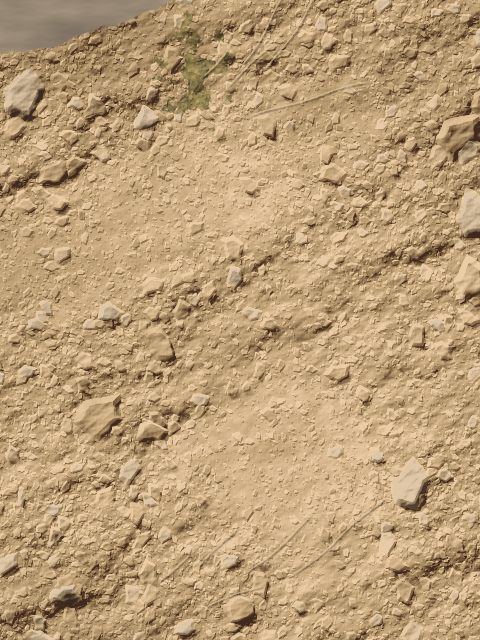
Reproduce this texture procedurally as a WebGL 1 fragment shader.

```glsl
precision highp float;
// A dry earth slope strewn with broken rock and gravel under sun from the upper left.
// Six layers of cellular, flat-faced stones and layered sines form a height field,
// lit by its slope and a cast shadow; a track, a shrub and dry stalks lie on top.
uniform vec2 u_resolution;

const vec2 SUN = vec2(-0.51, 0.86);
const float SLOPE_STEP = 0.0020;    // distance over which slope is measured
const float SHADOW_REACH = 0.010;   // length of cast shadows
const float BASE_TONE = 0.91;
const float LIT_GAIN = 0.21;
const float SHADE_GAIN = 0.38;
const float SHADOW_DEPTH = 0.50;
const float GAP_DEPTH = 0.13;       // darkening of soil between stones
const float BIGGEST_CELL = 0.14;    // cell of the largest stones
const float LAYER_RATIO = 1.8;      // each stone layer is this much finer
const vec3 CREVICE = vec3(0.32, 0.22, 0.15);
const vec3 UMBER = vec3(0.45, 0.34, 0.22);
const vec3 SOIL = vec3(0.56, 0.45, 0.31);
const vec3 CLAY = vec3(0.66, 0.55, 0.39);
const vec3 SAND = vec3(0.76, 0.64, 0.47);
const vec3 SUNLIT = vec3(0.86, 0.74, 0.58);
const vec3 TRACK = vec3(0.57, 0.51, 0.44);
const vec3 LEAF = vec3(0.43, 0.39, 0.22);
const vec3 STRAW = vec3(0.87, 0.76, 0.58);

float hash(vec2 p) {
  return fract(sin(dot(p, vec2(127.1, 311.7))) * 43758.55);
}

mat2 turn(float a) {
  return mat2(cos(a), sin(a), -sin(a), cos(a));
}

// Layered sines, roughly -1 to 1
float ripple(vec2 p) {
  float sum = 0.0, amp = 0.5;
  for (int i = 0; i < 5; i++) {
    p = mat2(1.5, 1.1, -1.1, 1.5) * p + 1.7;
    sum += amp * sin(p.x + 1.5 * sin(p.y));
    amp *= 0.6;
  }
  return sum;
}

// 1 where fine sand has slid smooth, 0 on rubble
float sandiness(vec2 p) {
  vec2 band = turn(-0.45) * (p - vec2(0.27, 0.66));
  float slide = length(band * vec2(2.4, 8.0));
  float hollow = length((p - vec2(0.42, 0.26)) * vec2(5.0, 6.5));
  return smoothstep(1.25, 0.45, min(slide, hollow) + 0.35 * ripple(p * 5.0));
}

// One layer of broken stones: x = height in cells, y = random identity
vec2 stones(vec2 p, float cover, float seed) {
  vec2 cell = floor(p), best = vec2(0.0, 0.5);
  for (int j = -1; j <= 1; j++) {
    for (int i = -1; i <= 1; i++) {
      vec2 c = cell + vec2(float(i), float(j));
      float a = hash(c + seed), b = hash(c + seed + 17.3), id = hash(c + seed + 41.9);
      float size = mix(0.17, 0.50, b * b) * smoothstep(0.0, 0.12, cover - id);
      if (size < 0.02) continue;
      vec2 q = turn(6.28 * a) * (p - c - 0.25 - 0.5 * vec2(a, b)) / size;
      float d = 0.75 * length(q);
      if (d > 1.0) continue;
      // Five straight sides at uneven angles and distances
      for (int k = 0; k < 5; k++) {
        float n = float(k), uneven = fract(id * 53.0 + n * 0.618 + a);
        float angle = 1.257 * n + 0.8 * uneven;
        d = max(d, dot(q, vec2(cos(angle), sin(angle))) * (0.85 + 0.6 * uneven));
      }
      float tilt = 1.0 + 0.6 * q.x + 0.25 * abs(q.y);
      float h = size * min(1.5 * max(1.0 - d, 0.0), 0.55) * tilt;
      if (h > best.x) best = vec2(h, fract(id * 37.0 + a));
    }
  }
  return best;
}

// Whole relief: x = height, y = identity of top stone, z = stone height alone
vec3 relief(vec2 p) {
  float sand = sandiness(p), scale = 1.0 / BIGGEST_CELL;
  float cluster = 1.0 + 0.45 * ripple(p * 4.0 + 3.0);
  vec2 warped = p + 0.0025 * vec2(ripple(p * 25.0), ripple(p.yx * 25.0 + 5.0));
  vec2 top = vec2(0.0, 0.5);
  for (int i = 0; i < 6; i++) {
    float fine = float(i) / 5.0;
    float cover = (0.12 + 0.83 * pow(fine, 0.7)) * (1.0 - sand * mix(0.95, 0.25, fine));
    vec2 place = turn(float(i) * 0.7) * warped * scale;
    vec2 s = stones(place, cover * cluster, float(i) * 7.0);
    s.x /= scale;
    if (s.x > top.x) top = s;
    scale *= LAYER_RATIO;
  }
  vec2 along = turn(-0.5) * p * vec2(9.0, 17.0);
  float ground = ripple(along) * mix(0.014, 0.004, sand);
  ground += ripple(p * 62.0) * mix(0.0014, 0.0007, sand);
  return vec3(top.x + ground, top.y, top.x);
}

vec3 earth(float t) {
  t = clamp(t, -0.1, 1.12) * 5.0;
  vec3 c = mix(CREVICE, UMBER, clamp(t, -0.5, 1.0));
  c = mix(c, SOIL, clamp(t - 1.0, 0.0, 1.0));
  c = mix(c, CLAY, clamp(t - 2.0, 0.0, 1.0));
  c = mix(c, SAND, clamp(t - 3.0, 0.0, 1.0));
  return mix(c, SUNLIT, clamp(t - 4.0, 0.0, 1.6));
}

void main() {
  vec2 p = gl_FragCoord.xy / u_resolution.y;
  vec3 here = relief(p);
  float sand = sandiness(p);

  // Sunlight, cast shadow and dark gaps between stones
  float slope = clamp((here.x - relief(p + SUN * SLOPE_STEP).x) / SLOPE_STEP, -1.4, 1.3);
  float rise = relief(p + SUN * SHADOW_REACH).x - here.x;
  float tone = BASE_TONE + slope * (slope > 0.0 ? LIT_GAIN : SHADE_GAIN);
  tone -= SHADOW_DEPTH * smoothstep(0.003, 0.013, rise);
  tone -= GAP_DEPTH * (1.0 - sand) * (1.0 - smoothstep(0.0, 0.003, here.z));
  tone += 0.24 * (here.y - 0.5) + 0.07 * ripple(p * 50.0) + 0.11 * ripple(p * 3.0);
  tone -= 0.16 * smoothstep(0.65, 1.0, p.y) + 0.15 * smoothstep(0.5, 0.0, length(p));
  vec3 color = earth(tone);
  float grey = smoothstep(0.6, 0.9, here.y) * smoothstep(0.003, 0.008, here.z);
  color = mix(color, vec3(0.88 * dot(color, vec3(0.34))), 0.25 * grey);

  // Shrub and the track beyond the crest
  float shrub = length((p - vec2(0.305, 0.885)) * vec2(22.0, 13.0)) + 0.9 * ripple(p * 45.0);
  vec3 leaf = LEAF * (0.7 + 0.5 * tone + 0.4 * ripple(p * 70.0));
  color = mix(color, leaf, 0.75 * smoothstep(0.8, 0.5, shrub));
  float crest = 0.912 + 0.2 * p.x + 0.5 * p.x * p.x + 0.008 * ripple(p * 12.0);
  vec3 track = TRACK * (1.0 + 0.12 * ripple(p * vec2(8.0, 30.0)));
  color = mix(color, track, smoothstep(-0.002, 0.004, p.y - crest));

  // Dry stalks, each a thin bent line with a shadow
  for (int i = 0; i < 10; i++) {
    float n = float(i), a = hash(vec2(n, 3.1)), b = hash(vec2(n, 8.7));
    vec2 root = mod(n, 2.0) < 0.5 ? vec2(0.15 + 0.4 * a, 0.02 + 0.13 * b)
                                  : vec2(0.3 + 0.12 * a, 0.8 + 0.1 * b);
    vec2 q = turn(-0.2 - 0.8 * b) * (p - root);
    float reach = 0.06 + 0.25 * a * a;
    float span = smoothstep(0.0, 0.01, q.x) * smoothstep(reach, reach - 0.02, q.x);
    float off = q.y - (b - 0.4) * q.x * q.x - 0.002 * sin(q.x * 45.0 + n);
    color *= 1.0 - 0.25 * span * smoothstep(0.003, 0.0, abs(off + 0.003));
    color = mix(color, STRAW, 0.65 * span * smoothstep(0.0019, 0.0004, abs(off)));
  }
  gl_FragColor = vec4(color, 1.0);
}
```
